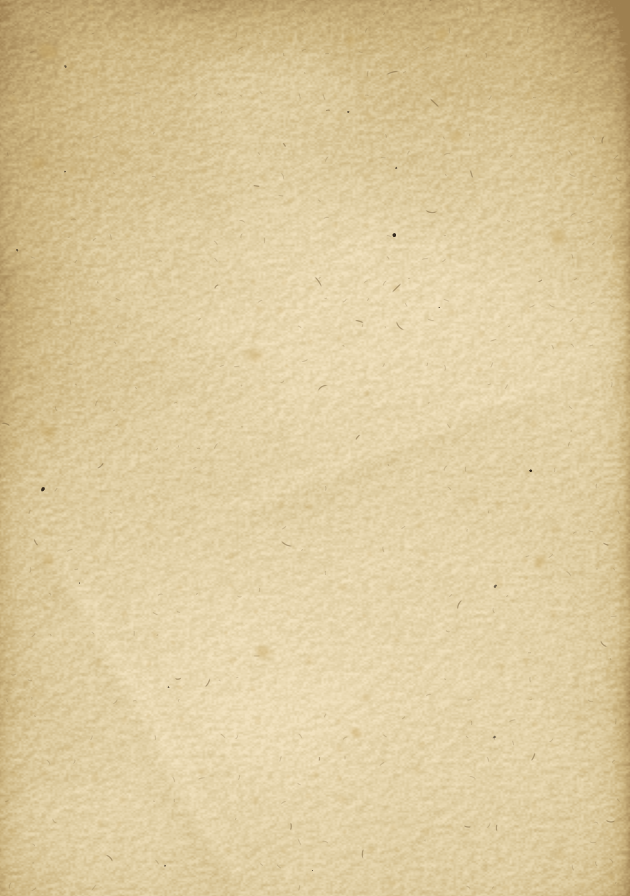
A WebGL 1 fragment shader for this texture:

```glsl
precision highp float;
uniform vec2 u_resolution;

const vec3 CREAM = vec3(0.925, 0.860, 0.712);
const vec3 STRAW = vec3(0.872, 0.802, 0.632);
const vec3 TAN   = vec3(0.798, 0.705, 0.500);
const vec3 BROWN = vec3(0.620, 0.500, 0.315);
const vec3 FOXING = vec3(0.770, 0.640, 0.370);
const vec3 FIBRE  = vec3(0.480, 0.390, 0.250);
const vec3 SPECK  = vec3(0.130, 0.090, 0.060);

const float BASE_TONE = 0.075;
const float GRAIN = 0.42;
const float MOTTLE = 0.30;
const float HEAD_SHADE = 0.30;
const float EDGE_WEAR = 0.50;

float hash(vec2 p) {
  vec3 q = fract(vec3(p.xyx) * 0.1031);
  q += dot(q, q.yzx + 33.33);
  return fract((q.x + q.y) * q.z);
}

float noise(vec2 p) {
  vec2 i = floor(p), f = fract(p);
  f = f * f * (3.0 - 2.0 * f);
  return mix(mix(hash(i), hash(i + vec2(1, 0)), f.x),
             mix(hash(i + vec2(0, 1)), hash(i + vec2(1, 1)), f.x), f.y);
}

float fbm(vec2 p) {
  float sum = 0.0, amp = 0.5;
  for (int i = 0; i < 5; i++) {
    sum += amp * noise(p);
    p = mat2(1.6, 1.2, -1.2, 1.6) * p + 17.3;
    amp *= 0.5;
  }
  return sum;
}

// Local position inside a randomly turned, jittered cell; z is the cell's chance value
vec3 scatter(vec2 p, float cells, float seed) {
  vec2 id = floor(p * cells) + seed;
  vec2 jitter = 0.3 + 0.4 * vec2(hash(id + 3.1), hash(id + 7.7));
  float a = 6.2832 * hash(id + 11.9);
  vec2 q = (fract(p * cells) - jitter) / cells;
  return vec3(mat2(cos(a), sin(a), -sin(a), cos(a)) * q, hash(id + 19.3));
}

// Thin, slightly curved hair, faded at both ends
float fibre(vec2 p, float cells, float density, float width, float seed, float px) {
  vec3 s = scatter(p, cells, seed);
  float halfLength = mix(0.06, 0.20, fract(s.z * 57.0)) / cells;
  float bend = (fract(s.z * 91.0) - 0.5) * 0.7 / halfLength;
  float d = abs(s.y + bend * (s.x * s.x - 0.3 * halfLength * halfLength));
  float body = 1.0 - smoothstep(width - 0.5 * px, width + 0.7 * px, d);
  float ends = 1.0 - smoothstep(0.5, 1.0, abs(s.x) / halfLength);
  return body * ends * step(s.z, density);
}

// Round mark with a ragged outline and a chosen softness
float spot(vec2 p, float cells, float density, float radius, float softness, float seed) {
  vec3 s = scatter(p, cells, seed);
  float r = radius * mix(0.5, 1.2, fract(s.z * 73.0));
  float d = length(s.xy * vec2(1.0, 1.25)) + r * 0.7 * (noise(p * 0.9 / radius) - 0.5);
  return (1.0 - smoothstep(r * (1.0 - softness), r * (1.0 + softness), d)) * step(s.z, density);
}

// Lit and shaded flanks along a fold from a to b
float crease(vec2 p, vec2 a, vec2 b, float width) {
  vec2 along = normalize(b - a);
  float t = dot(p - a, along) / length(b - a);
  float d = dot(p - a, vec2(-along.y, along.x)) + 0.008 * (noise(p * 14.0) - 0.5);
  float fade = smoothstep(-0.05, 0.2, t) * (1.0 - smoothstep(0.8, 1.1, t));
  float u = d / width;
  return u * exp(-u * u) * fade;
}

vec3 paperColor(float t) {
  vec3 c = mix(CREAM, STRAW, clamp(t / 0.25, -0.4, 1.0));
  c = mix(c, TAN, clamp((t - 0.25) / 0.33, 0.0, 1.0));
  return mix(c, BROWN, clamp((t - 0.58) / 0.65, 0.0, 1.0));
}

void main() {
  vec2 p = gl_FragCoord.xy / u_resolution.y;
  vec2 uv = gl_FragCoord.xy / u_resolution;
  float px = 1.0 / u_resolution.y;
  float cloud = fbm(p * vec2(3.5, 4.5)) - 0.48;
  float wear = 0.4 + 1.3 * fbm(p * 9.0 + 40.0);

  // Broad ageing: darker head, upper left corner and worn margins
  float tone = BASE_TONE + MOTTLE * cloud;
  tone += HEAD_SHADE * smoothstep(0.48, 1.0, uv.y + 0.35 * (0.5 - uv.x) + 0.25 * cloud);
  tone += 0.10 * smoothstep(0.87, 0.91, uv.y + 0.25 * cloud) * smoothstep(0.1, 0.4, uv.x) * (1.0 - 0.5 * uv.x);
  tone += EDGE_WEAR * wear * (0.50 * exp(-uv.x / 0.11) + 0.25 * exp(-uv.x / 0.015));
  tone += EDGE_WEAR * wear * (0.50 * exp((uv.x - 1.0) / 0.09) + 0.90 * exp((uv.x - 1.0) / 0.014));
  tone += EDGE_WEAR * wear * (0.60 * exp((uv.y - 1.0) / 0.03) + 0.30 * exp(-uv.y / 0.07));
  tone += 0.25 * wear * exp(-7.0 * length(uv - vec2(0.0, 1.0)));
  tone += 0.35 * wear * exp(-8.0 * length(uv - vec2(1.0)));

  // Folds
  tone -= 0.15 * crease(p, vec2(0.22, 0.405), vec2(0.66, 0.59), 0.016);
  tone -= 0.17 * crease(p, vec2(0.03, 0.42), vec2(0.28, -0.02), 0.016);

  // Paper tooth: raking light over fine pulp, plus sharp grain
  vec2 pulp = p * vec2(150.0, 230.0);
  float relief = noise(pulp) - noise(pulp + vec2(0.5, -0.7));
  float grain = noise(p * vec2(400.0, 500.0) + 9.0) - 0.5;
  tone += GRAIN * (0.45 * relief + 0.60 * grain) + 0.05 * (noise(p * vec2(65.0, 110.0)) - 0.5);
  vec3 color = paperColor(tone);

  // Foxing and faint yellow flecks
  color = mix(color, FOXING, 0.42 * spot(p, 9.0, 0.16, 0.009, 0.8, 5.0));
  color = mix(color, FOXING, 0.22 * spot(p + 0.03, 33.0, 0.26, 0.004, 0.8, 31.0));

  // Hairs and dark inclusions
  color = mix(color, FIBRE, 0.25 * fibre(p, 43.0, 0.24, 0.0005, 53.0, px));
  color = mix(color, FIBRE, 0.50 * fibre(p + 0.02, 25.0, 0.07, 0.0006, 71.0, px));
  color = mix(color, SPECK, 0.60 * spot(p, 19.0, 0.05, 0.0015, 0.5, 97.0));
  color = mix(color, SPECK, 0.90 * spot(p + 0.05, 7.0, 0.08, 0.0028, 0.3, 113.0));

  gl_FragColor = vec4(color, 1.0);
}
```
